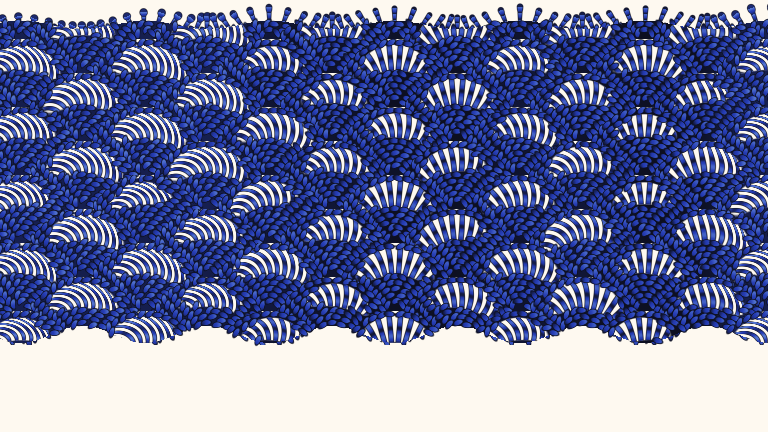
Write a WebGL 2 fragment shader that draws this pattern.

```glsl
#version 300 es
precision highp float;
// A band of blue lace: half-drop rows of overlapping fans, each built from rings
// of small stitches around an open lens crossed by radial bars. Stitches are culled
// by wavy hems, loose stalks fringe the top, and the tone deepens mid-band.
uniform vec2 u_resolution;
out vec4 fragColor;

// Lengths are in canvas heights; fan-local lengths are in fan radii.
const float TAU = 6.2831853;
const float REPEAT = 0.289;                  // fan width
const float ROW = 0.0785;                    // rise between half-dropped rows
const vec2 ORIGIN = vec2(0.336, -0.033);
const vec2 FAN = vec2(REPEAT * 0.5, ROW * 2.0);
const float RING = 0.09;                     // ring spacing
const float STITCH_STEP = 0.145;             // spacing along a ring
const vec2 STITCH = vec2(0.092, 0.046);      // stitch half size
const float BAR_ANGLE = 0.2;
const vec2 LENS = vec2(0.80, 0.18);          // opening: half angle, half depth
const float LENS_RADIUS = 0.73;
const float STALK_STEP = 0.029;
const float STALK_WIDTH = 0.0065;
const vec3 CREAM = vec3(0.995, 0.975, 0.94);
const vec3 NAVY = vec3(0.11, 0.16, 0.43);
const vec3 ROYAL = vec3(0.14, 0.23, 0.70);
const vec3 SKY = vec3(0.33, 0.46, 0.82);
const vec3 INK = vec3(0.05, 0.06, 0.13);

float hash(vec2 p) {
  vec3 q = fract(vec3(p.xyx) * 0.1031);
  q += dot(q, q.yzx + 33.33);
  return fract((q.x + q.y) * q.z);
}

float wave(float x) { return cos(TAU * (x - ORIGIN.x) / REPEAT); }
float lowerHem(float x) { return 0.226 - 0.02 * wave(x); }
float upperHem(float x) { return 0.942 + 0.010 * wave(x); }
bool inBand(vec2 p) { return p.y > lowerHem(p.x) && p.y < upperHem(p.x); }

// Tone across the band: 0 is light and leafy, 1 is dark and straight.
float depthAt(float x) {
  float middle = smoothstep(0.45, 0.68, x) * (1.0 - smoothstep(1.60, 1.74, x));
  return middle * (0.8 + 0.2 * cos((x - 0.98) * 11.0));
}

float cover(float d, float aa) { return smoothstep(aa, -aa, d); }

// Shiny yarn: t runs from the dark end (0) to the lit end (1).
vec3 yarn(float t, float deep) {
  vec3 c = mix(mix(NAVY, INK, deep * 0.7), ROYAL, smoothstep(0.05, 0.5, t));
  return mix(c, SKY, smoothstep(0.45, 0.95, t) * mix(0.95, 0.6, deep));
}

vec3 drawFan(vec3 col, vec2 p, float row, float aa) {
  float shift = ORIGIN.x + 0.5 * REPEAT * mod(row, 2.0);
  float column = floor((p.x - shift) / REPEAT + 0.5);
  vec2 id = vec2(column, row) + 40.0;
  vec2 center = vec2(shift + column * REPEAT, row * ROW + ORIGIN.y);
  vec2 q = (p - center) / FAN;
  float r = length(q), a = atan(q.x, q.y);
  if (r > 1.06) return col;
  float deep = clamp(depthAt(p.x) + 0.3 * (hash(id) - 0.5), 0.0, 1.0);
  vec2 lens = LENS * mix(0.82, 1.12, hash(id + 7.3));
  float lensTurn = 0.35 * (hash(id + 3.7) - 0.5);

  // Ground and the open lens with its bars
  float opening = length(vec2(a - lensTurn, r - LENS_RADIUS) / lens);
  if (inBand(p)) {
    vec3 ground = mix(mix(NAVY, INK, 0.4 + 0.6 * deep), CREAM, cover(opening - 1.08, 0.08));
    col = mix(col, ground, cover(r - 0.96, aa));
    float t = clamp((r - LENS_RADIUS) / (2.0 * lens.y) + 0.5, 0.0, 1.0);
    float curl = (1.0 - deep) * (0.55 * t * t - 0.2);
    float cell = fract((a + curl) / BAR_ANGLE) - 0.5;
    float halfWidth = mix(0.052 * (0.55 + 0.7 * t * (1.3 - t)), 0.044, deep);
    float d = abs(cell) * BAR_ANGLE * max(r, 0.2) - halfWidth;
    float sheen = 1.0 - abs(2.0 * fract(t * 1.6 + 0.15) - 1.0);
    vec3 bar = mix(yarn(sheen, deep), INK, smoothstep(-0.022, 0.0, d));
    col = mix(col, bar, cover(d, aa) * cover(opening - 1.1, 0.05));
  }

  // Rings of tilted stitches, outer rings first
  float ring0 = floor((1.0 - r) / RING);
  for (int i = -1; i <= 1; i++) {
    float ring = ring0 + float(i);
    float rr = 1.0 - (ring + 0.5) * RING;
    if (ring < 0.0 || rr < 0.1) continue;
    float stepAngle = STITCH_STEP / rr;
    for (int j = -1; j <= 1; j++) {
      float n = floor(a / stepAngle) + float(j);
      float rnd = hash(vec2(n + 31.0, ring) + id * 5.17);
      float sa = (n + 0.5 + 0.35 * (rnd - 0.5) + 0.5 * mod(ring, 2.0)) * stepAngle;
      vec2 spot = center + FAN * rr * vec2(sin(sa), cos(sa));
      float inside = length(vec2(sa - lensTurn, rr - LENS_RADIUS) / lens);
      if (inside < 1.0 || !inBand(spot)) continue;
      float tilt = mix(0.55, 0.15, deep) + 0.9 * (rnd - 0.5);
      vec2 l = mat2(cos(tilt), -sin(tilt), sin(tilt), cos(tilt)) * vec2((a - sa) * rr, r - rr);
      float d = (length(l / STITCH) - 1.0) * STITCH.y;
      vec3 c = yarn(0.5 + 0.45 * l.x / STITCH.x + 0.3 * (rnd - 0.4), deep);
      c = mix(c, INK, smoothstep(-0.018, -0.002, d));
      col = mix(col, c, cover(d, aa * 0.7));
    }
  }
  return col;
}

// Fringe of banded stalks splayed from each fan along the upper hem
vec3 drawStalks(vec3 col, vec2 p, float px) {
  for (int i = -2; i <= 2; i++) {
    float n = floor(p.x / STALK_STEP) + float(i);
    float x = (n + 0.5) * STALK_STEP;
    float lean = 0.65 * sin(TAU * (x - ORIGIN.x) / REPEAT);
    vec2 axis = vec2(sin(lean), cos(lean));
    float len = mix(0.022, 0.046, smoothstep(0.2, 0.5, x)) * (0.85 + 0.15 * hash(vec2(n + 9.0, 2.0)));
    vec2 l = p - vec2(x, upperHem(x) - 0.012);
    float t = clamp(dot(l, axis) / len, 0.0, 1.0);
    float knob = (1.0 - depthAt(x)) * 0.003 * smoothstep(0.7, 0.9, t);
    float d = length(l - axis * len * t) - STALK_WIDTH * mix(0.6, 1.0, t) - knob;
    vec3 c = mix(yarn(fract(t * 3.0), depthAt(x)), INK, smoothstep(-0.003, 0.0, d));
    col = mix(col, c, cover(d, px));
  }
  return col;
}

void main() {
  vec2 p = gl_FragCoord.xy / u_resolution.y;
  float px = 0.75 / u_resolution.y;
  float row = floor((p.y - ORIGIN.y) / ROW);
  vec3 col = CREAM;
  if (p.y > 0.9) col = drawStalks(col, p, px);
  // Lower rows lie over higher ones
  for (int k = 0; k < 2; k++) col = drawFan(col, p, row - float(k), px / FAN.x);
  fragColor = vec4(col, 1.0);
}
```
